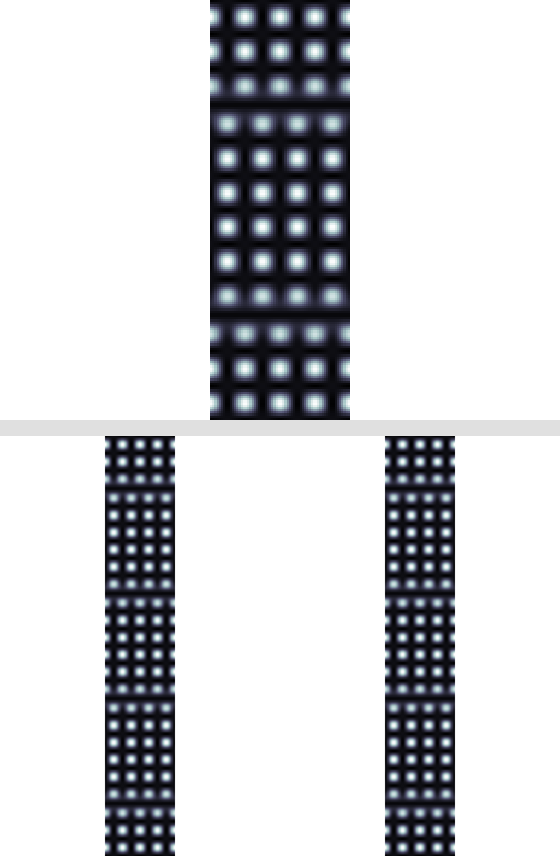
Top: one tile. Bottom: repeated 2 by 2.
A Shadertoy shader for this pattern:

```glsl
// Upright strip of glowing dots on near-black, half-shifted in its middle, on white.
const float TAU = 6.2831853;

// Black through slate blue and pale teal to white, linear in three spans
vec3 slateRamp(float t) {
    vec3 slate = vec3(0.319, 0.319, 0.444);
    vec3 teal = vec3(0.652, 0.777, 0.778);
    vec3 color = mix(vec3(0.0), slate, clamp(t / 0.365, 0.0, 1.0));
    color = mix(color, teal, clamp((t - 0.365) / 0.381, 0.0, 1.0));
    return mix(color, vec3(1.0), clamp((t - 0.746) / 0.254, 0.0, 1.0));
}

// Raised cosine that dips slightly below zero between its peaks
float lobe(float wave) {
    return (wave + 0.88) / 1.88;
}

// Brightness of the dot lattice: 4 columns by 12 rows over the unit square
float dotLattice(vec2 p) {
    // The column wave flips sign at one and three quarters of the height
    float flip = tanh(3.5 * cos(TAU * p.y));
    float columns = lobe(flip * cos(TAU * 4.0 * p.x));

    // Rows spread apart a little around each flip
    float rowPos = p.y + 0.0026 * sin(2.0 * TAU * p.y);
    float rows = lobe(-cos(TAU * 12.0 * rowPos));

    float dip = 0.064;
    return clamp((columns * rows + dip) / (1.0 + dip), 0.0, 1.0);
}

void mainImage(out vec4 fragColor, in vec2 fragCoord) {
    vec2 uv = fragCoord / iResolution.xy;
    vec2 p = vec2((uv.x - 0.375) / 0.25, uv.y);

    // Coarse sample cells
    vec2 cells = vec2(64.0, 192.0);
    vec2 cellCenter = (floor(p * cells) + 0.5) / cells;
    vec3 strip = slateRamp(dotLattice(cellCenter));

    // Strip over white, with its sides smoothed over one pixel
    float inside = clamp((0.125 - abs(uv.x - 0.5)) * iResolution.x + 0.5, 0.0, 1.0);
    fragColor = vec4(mix(vec3(1.0), strip, inside), 1.0);
}
```
